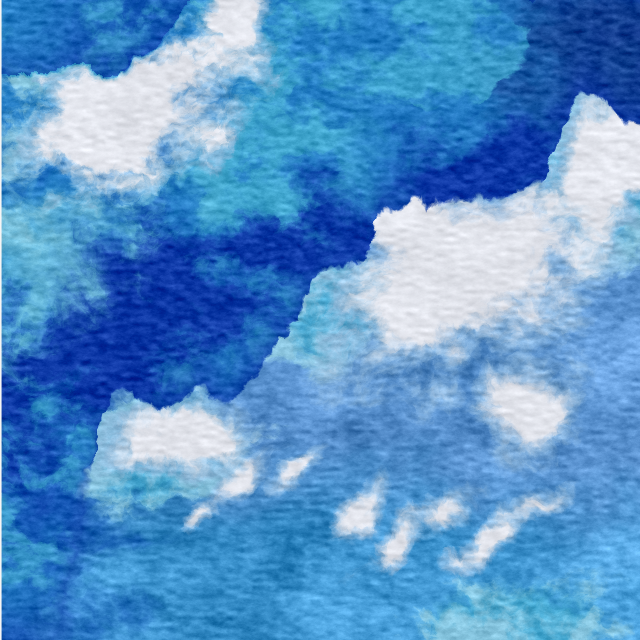
Reproduce this texture procedurally as a Shadertoy shader.

```glsl
// Watercolour sky: crisp pigment fronts, ragged white clouds and ribbed paper.
// Warped coordinates feed height fronts and elliptical blobs; layered noise
// breaks up the washes, and a sideways stretched noise embosses the paper.

const vec3 ULTRAMARINE = vec3(0.03, 0.19, 0.63);
const vec3 NAVY = vec3(0.06, 0.21, 0.52);
const vec3 COBALT = vec3(0.07, 0.34, 0.70);
const vec3 AZURE = vec3(0.14, 0.49, 0.77);
const vec3 TURQUOISE = vec3(0.26, 0.66, 0.81);
const vec3 PALE_AQUA = vec3(0.56, 0.79, 0.87);
const vec3 PERIWINKLE = vec3(0.34, 0.56, 0.80);
const vec3 SKY_BLUE = vec3(0.26, 0.60, 0.83);
const vec3 MIST = vec3(0.56, 0.72, 0.86);
const vec3 CLOUD_WHITE = vec3(0.88, 0.89, 0.92);

float hash(vec2 p) {
    return fract(sin(dot(p, vec2(127.1, 311.7))) * 43758.5453);
}

float noise(vec2 p) {
    vec2 i = floor(p), f = fract(p);
    f = f * f * (3.0 - 2.0 * f);
    return mix(mix(hash(i), hash(i + vec2(1, 0)), f.x),
               mix(hash(i + vec2(0, 1)), hash(i + vec2(1, 1)), f.x), f.y);
}

float fbm(vec2 p) {
    float sum = 0.0, gain = 0.44;
    for (int i = 0; i < 6; i++) {
        sum += gain * noise(p);
        p = mat2(1.6, 1.2, -1.2, 1.6) * p + 7.3;
        gain *= 0.59;
    }
    return sum;
}

vec2 warp(vec2 p, float scale, float amount) {
    return p + amount * (vec2(fbm(p * scale), fbm(p * scale + 31.7)) - 0.5);
}

// One at the centre, zero on the ellipse, negative outside.
float blob(vec2 p, vec2 centre, vec2 radius, float angle) {
    float c = cos(angle), s = sin(angle);
    return 1.0 - length(mat2(c, -s, s, c) * (p - centre) / radius);
}

// Height of the long, lumpy front climbing from lower left to upper right.
float frontHeight(float x) {
    float lumps = 0.05 * (noise(vec2(x * 13.0, 2.0)) - 0.5) + 0.025 * (noise(vec2(x * 31.0, 8.0)) - 0.5);
    return lumps + 0.37 * smoothstep(0.06, 0.18, x) + 0.25 * smoothstep(0.36, 0.55, x)
         + 0.10 * smoothstep(0.55, 0.61, x) + 0.11 * smoothstep(0.82, 0.88, x);
}

// Mist first, then a shaded white core.
vec3 paintCloud(vec3 col, float cover, float fine) {
    vec3 core = CLOUD_WHITE + 0.10 * (fine - 0.5);
    col = mix(col, MIST, 0.75 * smoothstep(-0.22, 0.12, cover));
    return mix(col, core, smoothstep(0.02, 0.45, cover));
}

vec3 upperSky(vec2 p, float n, float fine) {
    // Mottled azure crossed by a deep diagonal band
    vec3 col = mix(COBALT, AZURE, smoothstep(0.32, 0.55, n));
    col = mix(col, TURQUOISE, 0.75 * smoothstep(0.44, 0.66, fine) * smoothstep(0.85, 0.3, p.x));
    float band = abs(p.y - 0.40 - 0.43 * p.x) + 0.25 * (n - 0.5) + 0.22 * (fine - 0.5);
    col = mix(col, mix(ULTRAMARINE, COBALT, smoothstep(0.48, 0.7, fine)), 0.92 * smoothstep(0.15, 0.03, band));
    float corner = blob(p, vec2(0.98, 0.92), vec2(0.25, 0.16), 0.0) + 0.8 * (fine - 0.5);
    col = mix(col, NAVY, 0.8 * smoothstep(-0.2, 0.7, corner));

    // Pale wash at the left margin
    float wash = blob(p, vec2(0.05, 0.61), vec2(0.34, 0.17), 0.5) + 1.6 * (fine - 0.5);
    col = mix(col, mix(TURQUOISE, PALE_AQUA, fine), 0.8 * smoothstep(0.0, 0.7, wash));

    // Turquoise cloud with a crisp top and a dissolving underside
    float top = 0.905 + 0.11 * smoothstep(0.15, 0.38, p.x) - p.y + 0.03 * (noise(p.xx * 17.0) - 0.5);
    float body = smoothstep(0.0, 0.006, top) * smoothstep(0.62, 0.79, p.y + 0.35 * (fine - 0.5))
               * smoothstep(0.57, 0.52, p.x + 0.1 * (fine - 0.5));
    vec3 aqua = mix(AZURE, mix(TURQUOISE, PALE_AQUA, smoothstep(0.4, 0.0, p.x)), smoothstep(0.28, 0.58, fine));
    col = mix(col, ULTRAMARINE, 0.55 * exp(-abs(top) * 35.0) * step(top, 0.0));
    col = mix(col, aqua, 0.9 * body);
    float white = max(blob(p, vec2(0.22, 0.83), vec2(0.19, 0.11), 0.5),
                      blob(p, vec2(0.36, 0.98), vec2(0.05, 0.07), 0.0)) + 1.6 * (fine - 0.5);
    col = mix(col, paintCloud(col, white, fine), smoothstep(0.0, 0.012, top));

    // Smaller turquoise bloom
    float bloom = blob(p, vec2(0.68, 0.92), vec2(0.12, 0.075), 0.25) + 1.1 * (n - 0.5);
    return mix(col, mix(AZURE, TURQUOISE, smoothstep(0.3, 0.6, fine)), 0.8 * smoothstep(0.0, 0.07, bloom));
}

vec3 lowerSky(vec2 p, float n, float fine) {
    vec3 col = mix(SKY_BLUE, PERIWINKLE, smoothstep(0.08, 0.32, p.y + 0.2 * (n - 0.5)));
    col += 0.26 * (n - 0.5) + 0.25 * (fine - 0.5);
    col = mix(col, COBALT, 0.85 * smoothstep(0.24, 0.04, p.x + 0.3 * (fine - 0.5)));

    // Aqua fringes
    float fringe = max(blob(p, vec2(0.26, 0.31), vec2(0.19, 0.10), 0.25),
                   max(blob(p, vec2(0.53, 0.52), vec2(0.13, 0.10), 0.3),
                   max(blob(p, vec2(0.80, 0.02), vec2(0.18, 0.08), 0.1),
                       blob(p, vec2(0.93, 0.74), vec2(0.15, 0.16), 0.3))));
    col = mix(col, mix(TURQUOISE, PALE_AQUA, smoothstep(0.3, 0.6, fine)),
              0.85 * smoothstep(0.0, 0.35, fringe + 1.2 * (fine - 0.5)));

    // White cloud bodies
    float cloud = max(blob(p, vec2(0.73, 0.56), vec2(0.21, 0.15), 0.6),
                  max(blob(p, vec2(0.93, 0.73), vec2(0.07, 0.12), -0.3),
                  max(blob(p, vec2(0.66, 0.63), vec2(0.09, 0.12), 0.2),
                  max(blob(p, vec2(0.83, 0.37), vec2(0.08, 0.08), 0.4),
                      blob(p, vec2(0.29, 0.325), vec2(0.13, 0.06), 0.1)))));
    // Slanting wisps
    for (int i = 0; i < 8; i++) {
        float k = float(i), h = hash(vec2(k, 4.0));
        vec2 centre = vec2(0.32 + 0.075 * k, 0.14 + 0.16 * h);
        vec2 radius = vec2(0.08, 0.03) * (0.7 + 0.7 * hash(vec2(k, 9.0)));
        cloud = max(cloud, 0.75 * blob(p, centre, radius, 0.7) - 0.25 * h);
    }
    return paintCloud(col, cloud + 0.6 * (n - 0.5) + 1.1 * (fine - 0.5), fine);
}

void mainImage(out vec4 fragColor, in vec2 fragCoord) {
    vec2 uv = fragCoord / iResolution.xy;
    vec2 p = warp(warp(warp(uv, 5.0, 0.07), 22.0, 0.03), 80.0, 0.010);
    float n = fbm(p * 5.0 + 3.0);
    float fine = fbm(p * vec2(14.0, 19.0) + 19.0);

    // Join the skies along the front, with pigment pooled above it
    float above = p.y - frontHeight(p.x);
    float softness = mix(0.12, 0.004, smoothstep(0.18, 0.30, uv.y));
    vec3 upper = upperSky(p, n, fine);
    upper = mix(upper, ULTRAMARINE, 0.75 * exp(-max(above, 0.0) * 22.0));
    vec3 col = mix(lowerSky(p, n, fine), upper, smoothstep(-softness, softness, above));

    // Ribbed paper and pigment grain, strongest on the painted areas
    float paint = mix(1.0, 0.45, smoothstep(0.5, 0.85, col.r));
    vec2 rib = uv * vec2(55.0, 150.0) + 3.0 * n;
    col += 0.09 * mix(0.6, 1.0, paint) * (noise(rib) - noise(rib + vec2(0.3, 0.8)));
    col += 0.26 * paint * (fbm(uv * vec2(75.0, 120.0)) - 0.5);
    col = mix(vec3(0.96), col, smoothstep(0.001, 0.004, uv.x));
    fragColor = vec4(clamp(col, 0.0, 1.0), 1.0);
}
```
